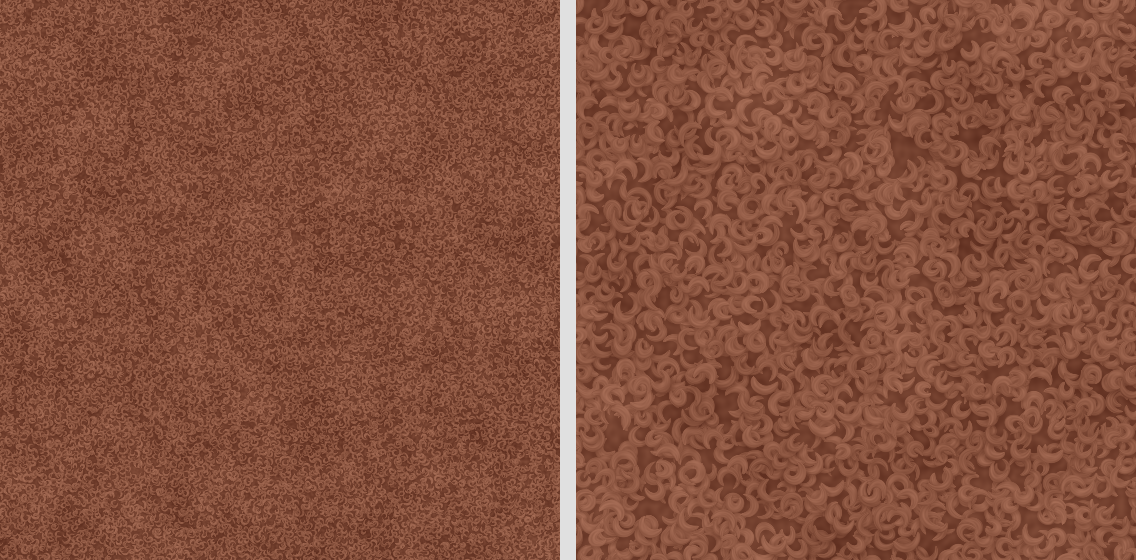
Left: the whole. Right: its middle third, enlarged.
Give the GLSL for this texture, as a WebGL 1 fragment shader.

```glsl
precision highp float;

uniform vec2 u_resolution;

#define GRID 58.0          // curl cells across the canvas height
#define LAYERS 5           // overlapping coats of curls
#define RADIUS_MIN 0.20    // curl radius, in cells
#define RADIUS_MAX 0.48
#define LOCK_WIDTH 0.17    // half width of a lock, in cells
#define SHADOW 0.34        // darkening beside each lock
#define STRANDS 0.30       // contrast of the fibres in a lock
#define MOTTLE 0.16        // contrast of the broad patches

const float TAU = 6.2831853;
const vec3 DEEP_BROWN = vec3(0.375, 0.185, 0.125);
const vec3 CLAY = vec3(0.525, 0.315, 0.235);
const vec3 LIGHT_CLAY = vec3(0.650, 0.425, 0.335);

vec2 hash2(vec2 p) {
  vec3 q = fract(vec3(p.xyx) * vec3(0.1031, 0.1030, 0.0973));
  q += dot(q, q.yzx + 33.33);
  return fract((q.xx + q.yz) * q.zy);
}

float cornerSlope(vec2 corner, vec2 offset) {
  float angle = TAU * hash2(corner).x;
  return dot(vec2(cos(angle), sin(angle)), offset);
}

float gradientNoise(vec2 p) {
  vec2 i = floor(p);
  vec2 f = p - i;
  vec2 u = f * f * f * (f * (f * 6.0 - 15.0) + 10.0);
  vec2 e = vec2(1.0, 0.0);
  float low = mix(cornerSlope(i, f), cornerSlope(i + e, f - e), u.x);
  float high = mix(cornerSlope(i + e.yx, f - e.yx),
                   cornerSlope(i + e.xx, f - e.xx), u.x);
  return mix(low, high, u.y);
}

// Paints one spiral lock, with its shadow, over the tone below it.
float paintCurl(float tone, vec2 p, vec2 cell, float seed, float pixel) {
  vec2 place = hash2(cell + seed);
  vec2 form = hash2(cell + seed + 71.7);
  vec2 look = hash2(cell + seed + 139.3);
  vec2 q = p - cell - place;
  float dist = length(q);
  float upward = q.y / max(dist, 0.001);

  // Turn, mirror and squash the curl
  float turn = TAU * form.x;
  float c = cos(turn);
  float s = sin(turn);
  q = vec2(c * q.x + s * q.y, c * q.y - s * q.x);
  q.y *= (look.x < 0.5 ? -1.0 : 1.0) * mix(1.0, 1.35, fract(look.x * 2.0));

  // Small curls close into rings, large ones open into commas
  float radius = mix(RADIUS_MIN, RADIUS_MAX, form.y);
  float span = mix(5.9, 3.0, form.y) - 0.6 * look.y;
  float along = atan(q.y, q.x) / span + 0.5;
  float taper = sqrt(max(4.0 * along * (1.0 - along), 0.0));
  float halfWidth = LOCK_WIDTH * mix(0.8, 1.15, look.y) * taper;
  float across = length(q) - radius * (0.82 + 0.36 * along);
  float gap = abs(across) - halfWidth;

  float shade = 1.0 - smoothstep(0.0, 0.2, gap);
  tone *= 1.0 - SHADOW * shade * taper * (0.6 - 0.4 * upward);

  // Rounded lock with fine fibres, lit from above
  float d = clamp(across / max(halfWidth, 0.001), -1.0, 1.0);
  float fibre = gradientNoise(vec2(d * 2.5, along * 3.0) + look * 60.0);
  float lock = 0.46 + 0.30 * (1.0 - d * d) + 0.13 * d * upward
             + STRANDS * fibre + 0.16 * (look.y - 0.5)
             - 0.12 * (1.0 - taper);
  return mix(tone, lock, smoothstep(0.0, pixel, -gap));
}

void main() {
  vec2 p = gl_FragCoord.xy / u_resolution.y * GRID;
  float pixel = GRID / u_resolution.y;

  // Shaded fuzz between the curls
  float tone = 0.24 + 0.25 * gradientNoise(p * 3.0);

  // Coats of curls, the upper ones lying over the lower ones
  for (int layer = 0; layer < LAYERS; layer++) {
    float level = float(layer);
    float seed = 17.0 + level * 213.0;
    vec2 q = p + level * vec2(0.37, 0.61);
    vec2 home = floor(q);
    for (int j = -1; j <= 1; j++) {
      for (int i = -1; i <= 1; i++) {
        vec2 cell = home + vec2(float(i), float(j));
        tone = paintCurl(tone, q, cell, seed, pixel);
      }
    }
  }

  // Broad, faint patches
  tone += MOTTLE * (gradientNoise(p * 0.16 + 5.3)
                  + gradientNoise(p * 0.42 + 31.7));

  tone = clamp(tone, 0.0, 1.0);
  vec3 color = mix(DEEP_BROWN, CLAY, min(tone * 2.0, 1.0));
  color = mix(color, LIGHT_CLAY, max(tone * 2.0 - 1.0, 0.0));
  gl_FragColor = vec4(color, 1.0);
}
```
